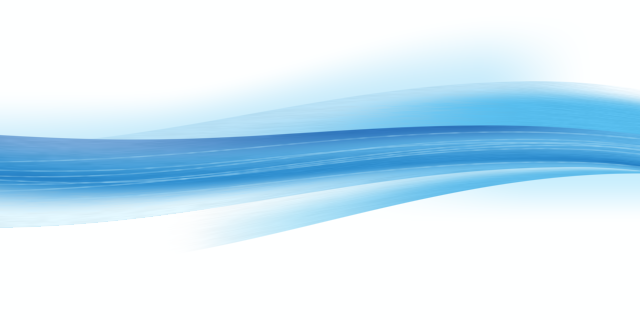
Write a Shadertoy shader that draws this background.

```glsl
float hash(vec2 p) {
    return fract(sin(dot(p, vec2(127.1, 311.7))) * 43758.5453);
}

float noise(vec2 p) {
    vec2 i = floor(p), f = fract(p);
    f = f * f * (3.0 - 2.0 * f);
    return mix(mix(hash(i), hash(i + vec2(1, 0)), f.x),
               mix(hash(i + vec2(0, 1)), hash(i + vec2(1, 1)), f.x), f.y);
}

// Height of a wave with its crest at x = crest, drooping after bendStart
float wave(float x, float mid, float amp, float freq, float crest, float bendStart, float bend) {
    float past = max(x - bendStart, 0.0);
    return mid + amp * cos(freq * (x - crest)) - bend * past * past;
}

// Bell-shaped falloff
float bell(float d, float width) {
    return exp(-d * d / (width * width));
}

void mainImage(out vec4 fragColor, in vec2 fragCoord) {
    vec2 uv = fragCoord / iResolution.xy;
    float x = uv.x, y = uv.y;
    float aa = 0.8 / iResolution.y;

    // Ribbon edges
    float bandTop = wave(x, 0.586, 0.022, 5.71, 0.76, 0.8, 0.25);
    float bandBottom = wave(x, 0.383, 0.095, 3.4, 0.9, 0.9, 0.6);
    float upperEdge = wave(x, 0.644, 0.102, 3.5, 0.84, 0.84, 0.4);
    float lowerEdge = wave(x, 0.308, 0.15, 3.2, 1.0, 1.0, 0.0);

    // Soft glows behind the ribbons
    vec3 color = vec3(0.995, 1.0, 1.0);
    float glowTop = 0.72 + 0.24 * smoothstep(0.2, 0.8, x);
    float upperGlow = 1.0 - smoothstep(upperEdge - 0.03, glowTop, y);
    upperGlow *= 1.0 - smoothstep(0.74, 0.93, x);
    color = mix(color, vec3(0.75, 0.91, 0.98), 0.9 * upperGlow * step(bandBottom, y));
    float lowerGlow = smoothstep(0.3, 0.46, y) * smoothstep(0.52, 0.85, x);
    color = mix(color, vec3(0.78, 0.93, 0.99), lowerGlow * step(y, lowerEdge + 0.01));

    // Fine brushed grain running along the ribbons
    float t = (y - bandBottom) / (bandTop - bandBottom);
    float grain = noise(vec2(x * 22.0, t * 34.0)) + noise(vec2(x * 60.0, t * 75.0)) - 1.0;

    // Upper ribbon: pale at the left, bright blue at the right
    float u = (y - bandTop) / max(upperEdge - bandTop, 0.01);
    vec3 upperColor = mix(vec3(0.72, 0.88, 0.96), vec3(0.52, 0.80, 0.94),
                          smoothstep(0.25, 0.65, x) * (1.0 - smoothstep(0.0, 0.8, u)));
    float brightBlue = smoothstep(0.5, 0.82, x + 0.05 * grain) * (1.0 - smoothstep(0.45, 0.95, u));
    upperColor = mix(upperColor, vec3(0.34, 0.74, 0.93), brightBlue);
    upperColor = mix(upperColor, vec3(0.97, 0.99, 1.0),
                     smoothstep(0.8, 1.0, x) * smoothstep(0.6, 1.0, u));
    float upperMask = smoothstep(-aa, aa, upperEdge - y) * smoothstep(-aa, aa, y - bandTop + 0.01);
    color = mix(color, upperColor + 0.02 * grain, upperMask);

    // Lower ribbon: emerges from white, deepens to the right
    float l = (y - lowerEdge) / max(bandBottom - lowerEdge, 0.01);
    vec3 lowerColor = mix(vec3(0.99), vec3(0.72, 0.90, 0.97),
                          smoothstep(0.25, 0.5, x) * (1.0 - 0.65 * smoothstep(0.3, 1.0, l)));
    lowerColor = mix(lowerColor, vec3(0.38, 0.74, 0.92),
                     smoothstep(0.42, 0.75, x) * (1.0 - 0.6 * smoothstep(0.3, 1.0, l)));
    float lowerMask = smoothstep(-aa, aa, y - lowerEdge) * smoothstep(-aa, aa, bandBottom + 0.01 - y);
    color = mix(color, lowerColor + 0.015 * grain, lowerMask * smoothstep(0.24, 0.36, x));

    // Main band: coloured top edge, light middle, dark core, pale lower fringe
    float core = 0.57 - 0.42 * x;
    vec3 bandColor = mix(vec3(0.38, 0.68, 0.87), vec3(0.36, 0.70, 0.90), x);
    vec3 topColor = mix(vec3(0.47, 0.66, 0.85), vec3(0.18, 0.46, 0.74), smoothstep(0.1, 0.6, x));
    topColor = mix(topColor, vec3(0.36, 0.70, 0.90), smoothstep(0.72, 1.0, x));
    bandColor = mix(bandColor, topColor, smoothstep(0.62, 0.98, t + 0.04 * grain));
    float below = step(t, core);
    float coreShade = bell(t - core, mix(0.24, 0.14, below));
    bandColor = mix(bandColor, vec3(0.17, 0.55, 0.81), 0.9 * coreShade);
    float fringe = 1.0 - smoothstep(0.12 * (1.0 - x), core - 0.06 * (1.0 - x), t + 0.03 * grain);
    vec3 fringeColor = mix(vec3(0.88, 0.96, 0.99), vec3(0.40, 0.73, 0.91), smoothstep(0.25, 0.8, x));
    bandColor = mix(bandColor, fringeColor, fringe);
    float endShade = bell(x, 0.18) + smoothstep(0.75, 1.0, x);
    bandColor = mix(bandColor, vec3(0.12, 0.47, 0.75), 0.6 * endShade * bell(t - core, 0.06));
    bandColor += 0.025 * grain;

    // Thin pale threads fanning through the band
    for (int i = 0; i < 7; i++) {
        float k = float(i);
        float start = 0.3 + 0.07 * k;
        float slope = 0.55 * (hash(vec2(k, 3.0)) - 0.35);
        float threadT = start + slope * x + 0.03 * sin(5.0 * x + k);
        float d = abs(t - threadT) * (bandTop - bandBottom);
        float dashes = 0.4 + 0.6 * noise(vec2(x * 90.0, k * 7.0));
        bandColor = mix(bandColor, vec3(0.68, 0.87, 0.96),
                        0.4 * dashes * (1.0 - smoothstep(0.0005, 0.0015 + aa, d)));
    }
    float bandMask = smoothstep(-aa, aa, y - bandBottom) * smoothstep(-aa, aa, bandTop - y);
    color = mix(color, bandColor, bandMask);

    fragColor = vec4(clamp(color, 0.0, 1.0), 1.0);
}
```
